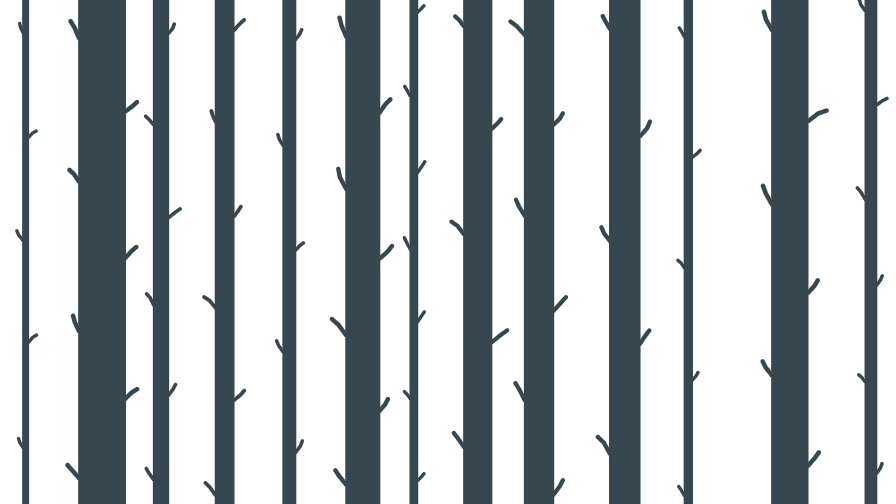
This pattern is drawn by a WebGL 2 fragment shader. Its source:

```glsl
#version 300 es
precision highp float;

uniform vec2 u_resolution;
out vec4 fragColor;

// Lengths are hundredths of the canvas width
#define BARK_COLOR vec3(0.212, 0.278, 0.310)
#define SKY_COLOR vec3(1.0)
#define TRUNKS 13
#define TWIG_SHORT 1.25
#define TWIG_LONG 2.1
#define TWIG_RADIUS 0.21
#define HEIGHT_JITTER 0.8

// Centre and width of each trunk
const vec2 trunkShape[TRUNKS] = vec2[](
    vec2(2.86, 0.78), vec2(11.39, 5.34), vec2(17.97, 1.82), vec2(25.07, 2.21),
    vec2(32.29, 1.56), vec2(40.49, 3.91), vec2(46.19, 0.98), vec2(53.32, 3.26),
    vec2(60.16, 3.39), vec2(69.73, 3.52), vec2(76.82, 1.04), vec2(88.15, 4.17),
    vec2(97.20, 1.43));

// Depth of the top twig (negative: it grows left) and spacing below it
const vec2 twigRhythm[TRUNKS] = vec2[](
    vec2(-3.6, 11.5), vec2(-3.6, 8.1), vec2(3.3, 10.0), vec2(3.0, 10.3),
    vec2(3.9, 11.6), vec2(-3.4, 8.3), vec2(1.3, 8.6), vec2(-2.3, 11.7),
    vec2(-3.1, 10.2), vec2(-2.9, 11.7), vec2(-4.0, 12.8), vec2(-2.6, 9.7),
    vec2(-0.5, 10.4));

float hash(vec2 p) {
    return fract(sin(dot(p, vec2(127.1, 311.7))) * 43758.5453);
}

float segment(vec2 p, vec2 a, vec2 b) {
    vec2 ab = b - a;
    return length(p - a - ab * clamp(dot(p - a, ab) / dot(ab, ab), 0.0, 1.0));
}

vec2 direction(float angle) {
    return vec2(cos(angle), sin(angle));
}

// Bent twig; p.x runs outward from the bark, p.y upward
float twig(vec2 p, vec2 seed, float size, float steepness) {
    float reach = size * mix(0.8, 1.2, hash(seed + 3.0));
    float angle = steepness + 0.35 * (hash(seed + 7.0) - 0.5);
    float bend = 0.7 * (hash(seed + 11.0) - 0.5);
    vec2 root = vec2(-0.1, -0.4 * reach);
    vec2 knee = root + 0.6 * reach * direction(angle);
    vec2 tip = knee + 0.4 * reach * direction(angle + bend);
    return min(segment(p, root, knee), segment(p, knee, tip));
}

float tree(vec2 p, int i) {
    float halfWidth = 0.5 * trunkShape[i].y;
    float x = p.x - trunkShape[i].x;
    float trunk = abs(x) - halfWidth;

    // Nearest twig on this trunk, on alternating sides
    float top = abs(twigRhythm[i].x);
    float spacing = twigRhythm[i].y;
    float row = floor((p.y - top) / spacing + 0.5);
    vec2 seed = vec2(float(i), row);
    float side = sign(twigRhythm[i].x) * (1.0 - 2.0 * mod(row, 2.0));
    float depth = top + row * spacing + HEIGHT_JITTER * (hash(seed) - 0.5);

    // Stout trunks carry larger twigs; left ones stand steeper
    float stout = smoothstep(0.7, 4.5, trunkShape[i].y);
    float size = mix(TWIG_SHORT, TWIG_LONG, stout);
    float steepness = side < 0.0 ? 1.0 : 0.8;
    vec2 local = vec2(side * x - halfWidth, depth - p.y);
    float radius = TWIG_RADIUS * mix(0.9, 1.2, stout);
    return min(trunk, twig(local, seed, size, steepness) - radius);
}

void main() {
    // Depth is measured down from the top edge
    float pixel = 100.0 / u_resolution.x;
    vec2 p = vec2(gl_FragCoord.x, u_resolution.y - gl_FragCoord.y) * pixel;

    float dist = 100.0;
    for (int i = 0; i < TRUNKS; i++) {
        dist = min(dist, tree(p, i));
    }

    float bark = clamp(0.5 - dist / pixel, 0.0, 1.0);
    fragColor = vec4(mix(SKY_COLOR, BARK_COLOR, bark), 1.0);
}
```
